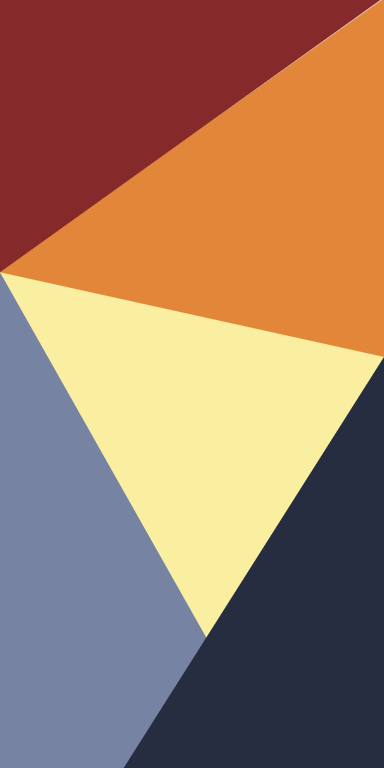
A Shadertoy shader for this background:

```glsl
const vec3 RED    = vec3(0.526, 0.161, 0.169);
const vec3 ORANGE = vec3(0.886, 0.529, 0.227);
const vec3 CREAM  = vec3(0.980, 0.933, 0.631);
const vec3 SLATE  = vec3(0.463, 0.514, 0.639);
const vec3 NAVY   = vec3(0.149, 0.176, 0.251);
const vec3 SEAM   = vec3(0.900, 0.760, 0.680);

// Corners of the facets, in canvas widths
const vec2 CANVAS = vec2(1.0, 2.0);
const vec2 LEFT   = vec2(0.0, 1.291);
const vec2 TOP    = vec2(0.990, 2.0);
const vec2 RIGHT  = vec2(1.0, 1.0705);
const vec2 TIP    = vec2(0.537, 0.340);
const vec2 BASE   = vec2(0.322, 0.0);

// The pale seam opens part way along the red edge
const float SEAM_START = 0.55;
const float SEAM_WIDTH = 0.005;

// Smooth coverage of the half plane to the left of the line from a to b
float leftOf(vec2 p, vec2 a, vec2 b, float pixel) {
    vec2 along = normalize(b - a);
    float dist = dot(p - a, vec2(-along.y, along.x));
    return clamp(dist / pixel + 0.5, 0.0, 1.0);
}

void mainImage(out vec4 fragColor, in vec2 fragCoord) {
    vec2 p = fragCoord / iResolution.xy * CANVAS;
    vec2 pixelSize = CANVAS / iResolution.xy;
    float pixel = max(pixelSize.x, pixelSize.y);

    // Lower facets
    vec3 color = mix(SLATE, CREAM, leftOf(p, LEFT, TIP, pixel));
    color = mix(color, NAVY, leftOf(p, RIGHT, BASE, pixel));

    // Upper facets, with the thin seam between them
    color = mix(color, ORANGE, leftOf(p, LEFT, RIGHT, pixel));
    vec2 seamStart = mix(LEFT, TOP, SEAM_START);
    vec2 seamEnd = TOP + vec2(SEAM_WIDTH, 0.0);
    color = mix(color, SEAM, leftOf(p, seamStart, seamEnd, pixel));
    color = mix(color, RED, leftOf(p, LEFT, TOP, pixel));

    fragColor = vec4(color, 1.0);
}
```
